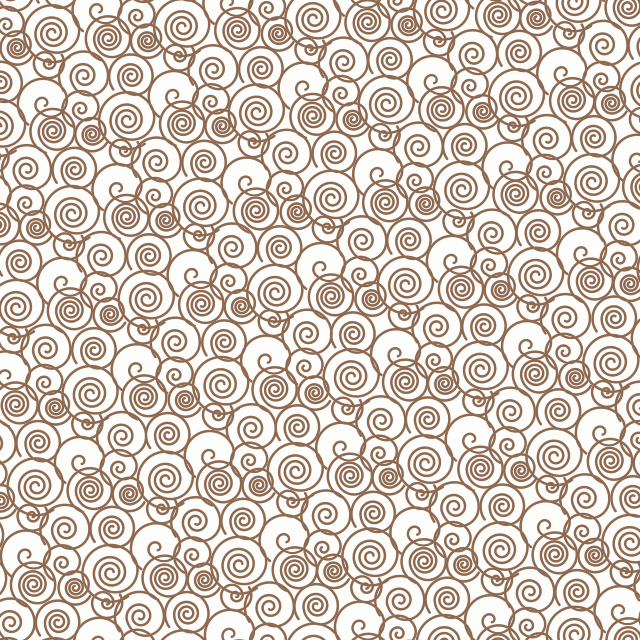
Reproduce this pattern procedurally as a WebGL 1 fragment shader.

```glsl
precision highp float;
// Brown line spirals packed in slightly irregular clusters on white.

uniform vec2 u_resolution;

const float TAU = 6.2831853;
const float CANVAS_SPAN = 11.52;          // pattern units across the canvas
const float HALF_STROKE = 0.0225;
const float JITTER = 0.035;
const vec2 ORIGIN = vec2(6.14, 6.48);     // centre of cluster (0, 0)
const vec2 STEP_A = vec2(2.34, 0.138);    // lattice of clusters
const vec2 STEP_B = vec2(1.0, 1.685);
const vec3 PAPER = vec3(0.992, 0.992, 0.985);
const vec3 INK = vec3(0.555, 0.41, 0.31);

vec2 hash2(vec2 p) {
  vec2 q = vec2(dot(p, vec2(127.1, 311.7)), dot(p, vec2(269.5, 183.3)));
  return fract(sin(q) * 43758.55);
}

vec2 polar(float r, float turn) {
  return r * vec2(cos(turn * TAU), sin(turn * TAU));
}

// Radius a number of turns back from the outer end: a round rim of the
// given sweep, then a quick step in to an evenly wound core.
float spiralRadius(float back, float radius, float turns, float sweep) {
  float rim = 1.03 - 0.08 * back;
  float coreStart = 0.9 * (1.0 - 0.9 / turns);
  float wound = clamp((back - sweep) / (turns - sweep), 0.0, 1.0);
  float core = mix(coreStart, 0.1, wound);
  return radius * mix(rim, core, smoothstep(sweep - 0.15, sweep + 0.25, back));
}

// Distance to a counterclockwise spiral whose rim ends at endTurn.
float spiral(vec2 p, float radius, float endTurn, float turns, float sweep) {
  float r = length(p);
  if (r > radius + 0.2) return r - radius - 0.05;

  // Round caps at both ends
  float outer = spiralRadius(0.0, radius, turns, sweep);
  float inner = spiralRadius(turns, radius, turns, sweep);
  float d = min(length(p - polar(outer, endTurn)),
                length(p - polar(inner, endTurn - turns)));

  // Every winding crossed by the ray through p
  float lag = fract(endTurn - atan(p.y, p.x) / TAU);
  for (int k = 0; k < 5; k++) {
    float back = lag + float(k);
    if (back < turns) {
      d = min(d, abs(r - spiralRadius(back, radius, turns, sweep)));
    }
  }
  return d;
}

// Small random shift for one spiral of a cluster
vec2 shift(vec2 cell, float index) {
  return JITTER * (hash2(cell + index * 17.3) - 0.5);
}

// Eight spirals of different size and winding, nestled together
float cluster(vec2 p, vec2 cell) {
  float d = spiral(p - vec2(-1.16, -0.21) - shift(cell, 0.0), 0.51, -0.15, 3.8, 0.92);
  d = min(d, spiral(p - vec2(-0.18, -0.29) - shift(cell, 1.0), 0.40, -0.30, 4.0, 0.90));
  d = min(d, spiral(p - vec2(0.54, -0.33) - shift(cell, 2.0), 0.30, -0.08, 3.6, 0.85));
  d = min(d, spiral(p - vec2(-0.34, 0.22) - shift(cell, 3.0), 0.45, -0.35, 1.8, 0.72));
  d = min(d, spiral(p - vec2(0.34, 0.10) - shift(cell, 4.0), 0.33, -0.32, 2.3, 0.76));
  d = min(d, spiral(p - vec2(1.11, -0.61) - shift(cell, 5.0), 0.27, 0.09, 2.3, 0.74));
  d = min(d, spiral(p - vec2(0.38, 0.70) - shift(cell, 6.0), 0.44, -0.40, 2.9, 0.78));
  d = min(d, spiral(p - vec2(1.23, 0.72) - shift(cell, 7.0), 0.39, -0.40, 3.4, 0.82));
  return d;
}

// Coordinates of p in the lattice basis
vec2 latticeCoord(vec2 p) {
  float det = STEP_A.x * STEP_B.y - STEP_B.x * STEP_A.y;
  return vec2(p.x * STEP_B.y - p.y * STEP_B.x,
              p.y * STEP_A.x - p.x * STEP_A.y) / det;
}

void main() {
  float pixel = CANVAS_SPAN / min(u_resolution.x, u_resolution.y);
  vec2 p = gl_FragCoord.xy * pixel - ORIGIN;

  // Nearest cluster and its neighbours
  vec2 home = floor(latticeCoord(p) + 0.5);
  float d = 10.0;
  for (int j = -1; j <= 1; j++) {
    for (int i = -1; i <= 1; i++) {
      vec2 cell = home + vec2(float(i), float(j));
      vec2 centre = cell.x * STEP_A + cell.y * STEP_B;
      d = min(d, cluster(p - centre, cell));
    }
  }

  // Smooth-edged stroke
  float ink = 1.0 - smoothstep(-0.65, 0.65, (d - HALF_STROKE) / pixel);
  gl_FragColor = vec4(mix(PAPER, INK, ink), 1.0);
}
```
